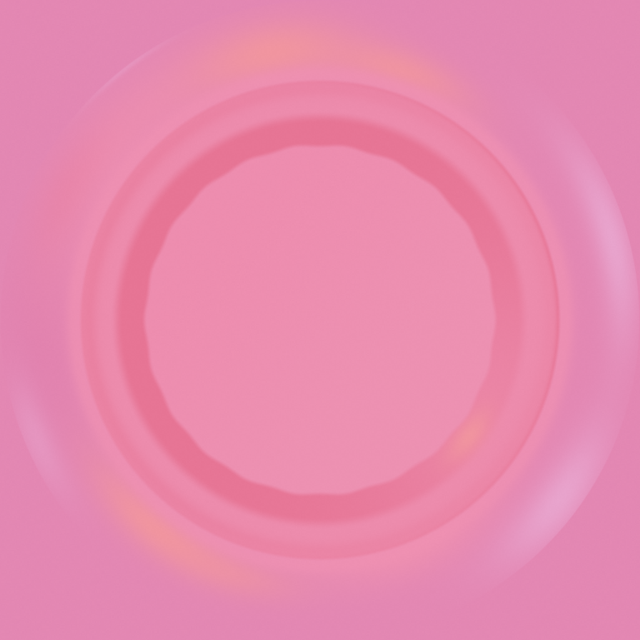
Give the GLSL for this background, as a WebGL 2 fragment shader.

```glsl
#version 300 es
precision highp float;
// Soft pink dish: concentric rings with warm and lavender glows around the rim.

#define DISH_RADIUS 0.499
#define PLATE_RADIUS 0.374
#define GROOVE_OUTER 0.318
#define GROOVE_INNER 0.273
#define FACETS 22.0
#define GRAIN 0.006

uniform vec2 u_resolution;
out vec4 fragColor;

const vec3 BACKDROP = vec3(0.890, 0.530, 0.700);
const vec3 PINK     = vec3(0.930, 0.560, 0.690);
const vec3 ROSE     = vec3(0.900, 0.445, 0.570);
const vec3 PEACH    = vec3(0.945, 0.585, 0.620);
const vec3 LAVENDER = vec3(0.910, 0.645, 0.805);
const vec3 MAUVE    = vec3(0.878, 0.500, 0.680);

float hash(vec2 p) {
    return fract(sin(dot(p, vec2(12.9898, 78.233))) * 43758.5453);
}

// Bell curve of the given width
float bell(float x, float width) {
    return exp(-x * x / (width * width));
}

// Bell around an angle in degrees, seamless over the full turn
float sector(float angle, float center, float spread) {
    float s = radians(spread);
    return exp(2.0 * (cos(angle - radians(center)) - 1.0) / (s * s));
}

// Curved glow: place and extent in angle (degrees) and radius
float arcGlow(vec2 polar, float center, float spread, float radius, float width) {
    return sector(polar.y, center, spread) * bell(polar.x - radius, width);
}

// 1 inside the given radius, 0 outside
float inside(float r, float radius, float blur) {
    return 1.0 - smoothstep(radius - blur, radius + blur, r);
}

vec3 outerBand(vec2 polar) {
    vec3 c = BACKDROP;
    c = mix(c, MAUVE, 0.8 * arcGlow(polar, 184.0, 22.0, 0.44, 0.07));
    c = mix(c, PINK, 0.8 * arcGlow(polar, 140.0, 32.0, 0.42, 0.06));
    c = mix(c, ROSE, 0.22 * arcGlow(polar, 153.0, 14.0, 0.445, 0.035));
    c = mix(c, PINK, 0.9 * arcGlow(polar, 292.0, 24.0, 0.39, 0.04));
    c = mix(c, PEACH, 0.95 * arcGlow(polar, 100.0, 17.0, 0.425, 0.045));
    c = mix(c, PEACH, 0.85 * arcGlow(polar, 72.0, 16.0, 0.410, 0.032));
    c = mix(c, PEACH, 0.95 * arcGlow(polar, 232.0, 18.0, 0.415, 0.034));
    c = mix(c, PEACH, 0.5 * arcGlow(polar, 250.0, 14.0, 0.420, 0.028));
    c = mix(c, LAVENDER, 0.95 * arcGlow(polar, 15.0, 19.0, 0.473, 0.028));
    c = mix(c, LAVENDER, 0.95 * arcGlow(polar, -37.0, 15.0, 0.468, 0.037));
    c = mix(c, LAVENDER, 0.5 * arcGlow(polar, 203.0, 11.0, 0.480, 0.025));
    c = mix(c, LAVENDER, 0.4 * arcGlow(polar, 128.0, 9.0, 0.497, 0.005));
    // Pale lip hugging the plate
    float lip = bell(max(polar.x - PLATE_RADIUS - 0.010, 0.0), 0.014);
    return mix(c, PINK + 0.008, 0.75 * lip);
}

vec3 plateBand(vec2 polar) {
    float left = 0.5 - 0.5 * cos(polar.y);
    vec3 c = mix(PINK, ROSE, 0.12);
    c = mix(c, ROSE, (0.15 + 0.25 * left) * bell(polar.x - 0.361, 0.013));
    // Thin shaded edge, strongest on the right
    float edge = 0.18 + 0.6 * sector(polar.y, 10.0, 55.0);
    return mix(c, ROSE, edge * bell(polar.x - PLATE_RADIUS, 0.006));
}

void main() {
    float side = min(u_resolution.x, u_resolution.y);
    float pixel = 1.0 / side;
    vec2 p = (gl_FragCoord.xy - 0.5 * u_resolution) / side;
    vec2 polar = vec2(length(p), atan(p.y, p.x));
    float r = polar.x;

    vec3 color = mix(BACKDROP, outerBand(polar), inside(r, DISH_RADIUS, pixel));
    color = mix(color, plateBand(polar), inside(r, PLATE_RADIUS, 0.002 + pixel));

    // Groove, paler toward the lower right
    float paleSide = sector(polar.y, -28.0, 48.0);
    vec3 groove = mix(ROSE, PINK, 0.1 + 0.55 * paleSide);
    color = mix(color, groove, inside(r, GROOVE_OUTER, 0.010));
    color = mix(color, PEACH, 0.9 * arcGlow(polar, -38.0, 9.0, 0.296, 0.020));

    // Faintly faceted central disc with a diagonal tint
    float facetRadius = GROOVE_INNER + 0.0015 * cos(FACETS * polar.y);
    float tint = smoothstep(-0.3, 0.3, p.x - p.y);
    vec3 center = PINK + mix(vec3(0.0, -0.008, -0.005), vec3(-0.003, 0.008, 0.006), tint);
    color = mix(color, center, inside(r, facetRadius, 0.003 + pixel));

    color += GRAIN * (hash(floor(p * 512.0)) - 0.5);
    fragColor = vec4(color, 1.0);
}
```
